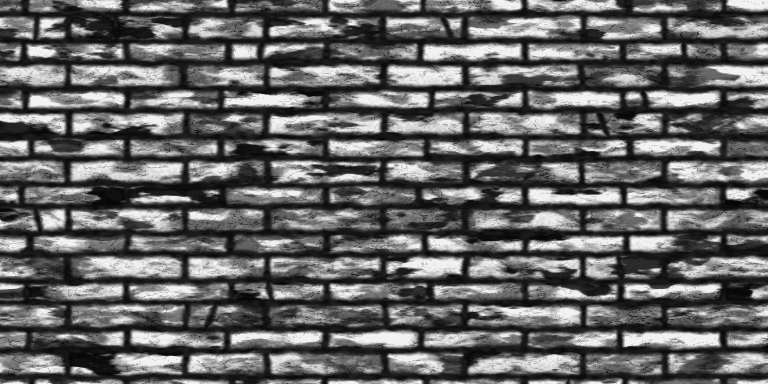
Write a Shadertoy shader that draws this texture.

```glsl
// Hand-painted grey brick wall: tall and short courses alternate, eight pairs high.
// Each course repeats two bricks; rounded-box distances give the dark joints, and
// stretched value noise paints the streaks, smears and worn edges of each brick.

const float PAIR_HEIGHT = 0.125;   // one tall plus one short course
const float PAIR_PHASE = 0.018;
const float TALL_SHARE = 0.55;
const float UNIT_WIDTH = 0.518;    // two bricks side by side
const float JOINT_HALF = 0.0050;
const float CORNER_RADIUS = 0.010;
const float CRACK_CHANCE = 0.10;

struct Brick {
    vec2 local;      // position from the brick centre
    vec2 halfSize;
    vec2 id;
    float isShort;
};

float hash(vec2 p) {
    vec3 q = fract(vec3(p.xyx) * 0.1031);
    q += dot(q, q.yzx + 33.33);
    return fract((q.x + q.y) * q.z);
}

float noise(vec2 p) {
    vec2 cell = floor(p);
    vec2 f = fract(p);
    f = f * f * (3.0 - 2.0 * f);
    float low = mix(hash(cell), hash(cell + vec2(1.0, 0.0)), f.x);
    float high = mix(hash(cell + vec2(0.0, 1.0)), hash(cell + 1.0), f.x);
    return mix(low, high, f.y);
}

float fbm(vec2 p) {
    float sum = 0.0;
    float weight = 0.533;
    for (int i = 0; i < 4; i++) {
        sum += weight * noise(p);
        p = p * 2.03 + 17.3;
        weight *= 0.5;
    }
    return sum;
}

// Finds the course, then the left or right brick of its repeating unit.
Brick findBrick(vec2 p) {
    float pairPos = (p.y - PAIR_PHASE) / PAIR_HEIGHT;
    float v = fract(pairPos);
    float isShort = step(TALL_SHARE, v);
    float row = 2.0 * floor(pairPos) + isShort;
    vec2 ySpan = mix(vec2(0.0, TALL_SHARE), vec2(TALL_SHARE, 1.0), isShort);

    float unitPos = (p.x - mix(0.177, 0.331, isShort)) / UNIT_WIDTH;
    float unit = floor(unitPos);
    float u = fract(unitPos);
    float jitter = hash(vec2(unit, row) + 40.0) - 0.5;
    float joint = mix(0.588 + 0.015 * jitter, 0.495 + 0.075 * jitter, isShort);
    float isRight = step(joint, u);
    vec2 xSpan = mix(vec2(0.0, joint), vec2(joint, 1.0), isRight);

    vec2 scale = vec2(UNIT_WIDTH, PAIR_HEIGHT);
    vec2 low = vec2(xSpan.x, ySpan.x);
    vec2 high = vec2(xSpan.y, ySpan.y);
    vec2 local = (vec2(u, v) - 0.5 * (low + high)) * scale;
    return Brick(local, 0.5 * (high - low) * scale, vec2(2.0 * unit + isRight, row) + 50.0, isShort);
}

float roundedBox(vec2 p, vec2 halfSize, float radius) {
    vec2 d = abs(p) - halfSize + radius;
    return length(max(d, 0.0)) + min(max(d.x, d.y), 0.0) - radius;
}

// Distance to the brick face, with a slanted crack through a few bricks.
float brickDistance(Brick b) {
    float d = roundedBox(b.local, b.halfSize - JOINT_HALF, CORNER_RADIUS);
    float place = (hash(b.id + 7.0) - 0.5) * 1.2 * b.halfSize.x;
    float slant = (hash(b.id + 13.0) - 0.5) * 0.9;
    float crack = 0.0045 - abs(b.local.x - place - slant * b.local.y);
    return hash(b.id + 3.0) < CRACK_CHANCE ? max(d, crack) : d;
}

// Grey paint on a brick face: broad streaks, thin strokes and grain.
float paintTone(vec2 p, Brick b) {
    vec2 bend = vec2(0.0, 0.016) * (noise(p * 18.0 + b.id) - 0.5);
    vec2 q = p + bend;
    float streak = fbm(q * vec2(15.0, 52.0) + b.id * 5.7);
    float tone = mix(0.40, 0.92, smoothstep(0.30, 0.64, streak));
    float stroke = abs(fbm(q * vec2(22.0, 60.0) + b.id * 3.1) - 0.46);
    tone -= 0.20 * (1.0 - smoothstep(0.0, 0.035, stroke));
    tone += 0.10 * b.local.y / b.halfSize.y + 0.05 * b.isShort;
    tone += 0.14 * (hash(b.id + 21.0) - 0.5);
    return tone + 0.12 * (noise(p * vec2(170.0, 210.0)) - 0.5);
}

void mainImage(out vec4 fragColor, in vec2 fragCoord) {
    vec2 p = fragCoord / iResolution.y;
    float pixel = 1.0 / iResolution.y;

    // Uneven hand-drawn joints
    vec2 wobble = vec2(noise(p * 24.0), noise(p * 21.0 + 31.0)) - 0.5;
    Brick brick = findBrick(p + 0.007 * wobble);
    float depth = -brickDistance(brick) + 0.007 * (fbm(p * vec2(45.0, 70.0)) - 0.5);

    // Brick face, darkened towards its edge
    float tone = paintTone(p, brick);
    tone *= mix(0.40, 1.0, smoothstep(0.0, 0.012, depth));

    // Sooty smears, stronger on some bricks
    float soot = smoothstep(0.53, 0.68, fbm(p * vec2(11.0, 34.0) + 9.0));
    tone *= 1.0 - soot * mix(0.45, 0.95, hash(brick.id + 29.0));

    // Black joints with faint brush marks
    float mortar = 0.035 + 0.09 * noise(p * vec2(60.0, 120.0));
    float face = smoothstep(-0.001 - pixel, 0.0025 + pixel, depth);
    fragColor = vec4(vec3(clamp(mix(mortar, tone, face), 0.02, 0.95)), 1.0);
}
```
